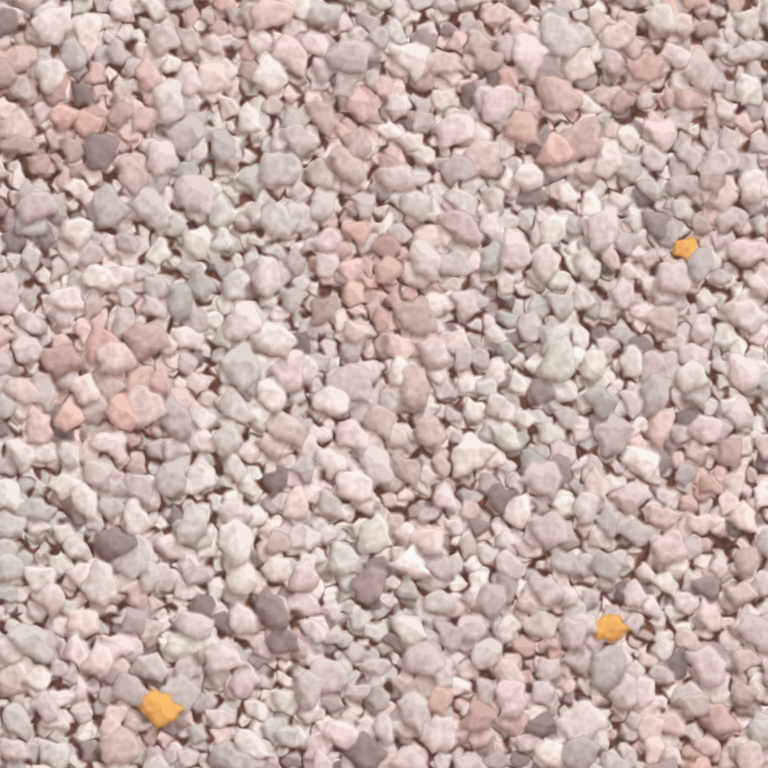
A Shadertoy shader for this texture:

```glsl
// Sunlit bed of crushed pale pink gravel with a few rose, slate and ochre chips.

const float FINE_CELLS   = 47.0;   // finest chips across the canvas
const float LAYER_RATIO  = 0.79;   // cell count ratio from one layer to the next
const int   LAYERS       = 5;
const int   SIDES        = 6;      // facets around each chip
const float ROUNDING     = 24.0;   // higher gives sharper corners
const float EDGE_WIDTH   = 0.0030; // edge softness in canvas units
const float SHADOW_DEPTH = 0.50;
const float GRAIN_ANGLE  = -0.9;   // preferred long direction of the chips
const float GRAIN_SPREAD = 2.3;
const vec2  LIGHT        = vec2(0.50, 0.866);

const vec3 GAP         = vec3(0.40, 0.275, 0.240);
const vec3 SHADE_TINT  = vec3(0.40, 0.29, 0.26);
const vec3 PALE        = vec3(0.940, 0.880, 0.855);
const vec3 ROSE        = vec3(0.890, 0.720, 0.680);
const vec3 COOL        = vec3(0.900, 0.870, 0.835);
const vec3 MAUVE       = vec3(0.920, 0.835, 0.825);
const vec3 SLATE       = vec3(0.610, 0.540, 0.530);
const vec3 OCHRE       = vec3(0.940, 0.690, 0.400);
const float TAU = 6.28318;

vec2 hash22(vec2 p) {
    vec3 q = fract(p.xyx * vec3(0.1031, 0.1030, 0.0973));
    q += dot(q, q.yzx + 33.33);
    return fract((q.xx + q.yz) * q.zy);
}

float cornerSlope(vec2 cell, vec2 f, vec2 corner) {
    return dot(hash22(cell + corner) * 2.0 - 1.0, f - corner);
}

float gradientNoise(vec2 p) {
    vec2 i = floor(p), f = p - i;
    vec2 u = f * f * f * (f * (f * 6.0 - 15.0) + 10.0);
    float low  = mix(cornerSlope(i, f, vec2(0, 0)), cornerSlope(i, f, vec2(1, 0)), u.x);
    float high = mix(cornerSlope(i, f, vec2(0, 1)), cornerSlope(i, f, vec2(1, 1)), u.x);
    return mix(low, high, u.y);
}

vec2 direction(float a) {
    return vec2(cos(a), sin(a));
}

// Angular random polygon: xy is the outward direction, z the signed distance.
vec3 chipShape(vec2 p, vec2 seed, float turnAngle) {
    vec2 size = hash22(seed + 5.3);
    float tilt = GRAIN_ANGLE + GRAIN_SPREAD * (size.y - 0.5);
    vec2 shortAxis = direction(tilt + turnAngle + 0.25 * TAU);
    float radius = mix(0.50, 0.66, size.x);
    float total = 0.0;
    vec2 outward = vec2(0.0);
    for (int k = 0; k < SIDES; k++) {
        vec2 h = hash22(seed + float(k) * vec2(17.3, 9.1));
        vec2 n = direction(TAU * (float(k) + 0.8 * h.x + size.x) / float(SIDES));
        float reach = radius * mix(0.70, 1.05, h.y) * (1.0 - 0.32 * abs(dot(n, shortAxis)));
        float weight = exp(ROUNDING * (dot(p, n) - reach));
        total += weight;
        outward += weight * n;
    }
    return vec3(outward / total, log(total) / ROUNDING);
}

// Mineral colour: regional rose and cool drifts plus scattered odd chips.
vec3 chipColor(vec2 seed, vec2 place) {
    vec2 h = hash22(seed + 31.7), odd = hash22(seed + 81.3);
    float drift = gradientNoise(place * 5.0 + 7.0);
    float region = drift + 0.55 * (h.x - 0.5);
    vec3 col = mix(PALE, MAUVE, odd.y);
    col = mix(col, ROSE, 0.9 * smoothstep(0.08, 0.55, region));
    col = mix(col, COOL, 0.8 * smoothstep(0.05, 0.45, -region));
    col *= mix(0.80, 1.03, sqrt(h.y)) + 0.07 * gradientNoise(place * 9.0);
    if (odd.x > 0.94) col = SLATE * mix(0.9, 1.2, h.y);
    if (odd.x > 0.9988) col = OCHRE;
    return col;
}

void mainImage(out vec4 fragColor, in vec2 fragCoord) {
    vec2 uv = fragCoord / iResolution.y;
    vec2 ragged = vec2(gradientNoise(uv * 60.0), gradientNoise(uv * 60.0 + 40.0));
    float mottle = gradientNoise(uv * 62.0 + 11.0) + 0.8 * gradientNoise(uv * 130.0);
    vec3 col = GAP * (1.0 + 0.5 * mottle);

    // Pile the chips from the finest layer to the coarsest
    for (int layer = 0; layer < LAYERS; layer++) {
        float level = float(layer);
        float cells = FINE_CELLS * pow(LAYER_RATIO, level);
        float coverage = 1.0 - 0.038 * level * level;
        float turnAngle = 0.4 + 0.9 * level;
        vec2 c = direction(turnAngle);
        mat2 turn = mat2(c.x, c.y, -c.y, c.x);
        vec2 light = turn * LIGHT;
        vec2 p = turn * (uv + 0.007 * ragged) * cells;
        vec2 home = floor(p);
        float blur = EDGE_WIDTH * cells;

        for (int y = -1; y <= 1; y++)
        for (int x = -1; x <= 1; x++) {
            vec2 cell = home + vec2(x, y);
            vec2 seed = cell + 137.0 * (level + 1.0);
            if (hash22(seed + 59.1).x > coverage) continue;
            vec2 center = cell + 0.5 + 0.5 * (hash22(seed) - 0.5);
            vec2 local = p - center;
            if (dot(local, local) > 1.0) continue;
            vec3 shape = chipShape(local, seed, turnAngle);
            float d = shape.z;
            float lit = dot(shape.xy, light);

            // Contact shadow on the side away from the light
            float reach = 0.03 + 0.19 * max(-lit, 0.0);
            float shadow = SHADOW_DEPTH * (1.0 - smoothstep(-blur, reach, d));
            col = max(col * mix(vec3(1.0), SHADE_TINT, shadow), GAP * 0.85);

            // Bevelled chip, split by one crease into two facets
            vec2 crease = hash22(seed + 23.9);
            vec2 facet = direction(crease.x * TAU);
            float side = smoothstep(-0.06, 0.06, dot(local, facet) - 0.12);
            float rim = smoothstep(-0.20, 0.03, d);
            float shade = rim * (0.10 - 0.32 * lit) - 0.17 * side * dot(facet, light);
            shade += 0.03 - 0.10 * dot(local, light) - 0.20 * mottle;
            vec3 face = chipColor(seed, (center * turn) / cells);
            face *= mix(vec3(1.0), SHADE_TINT, max(shade, -0.10));
            col = mix(col, face, 1.0 - smoothstep(-blur, blur, d));
        }
    }
    fragColor = vec4(clamp(col, 0.0, 0.97), 1.0);
}
```
